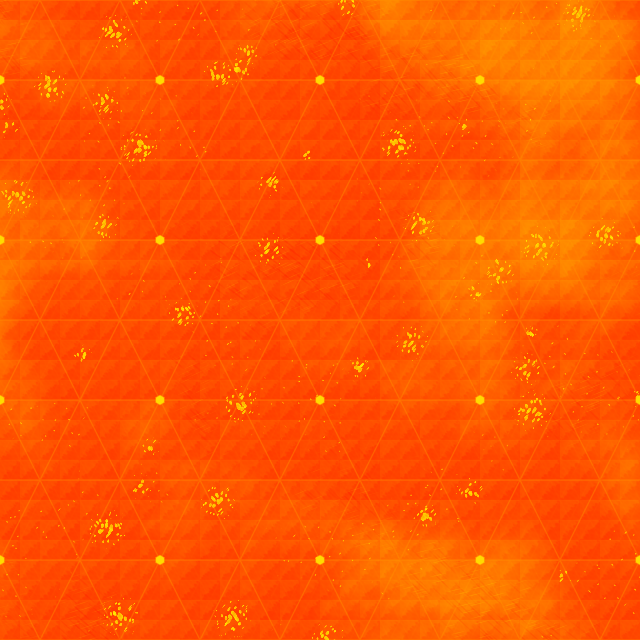
This pattern is drawn by a Shadertoy shader. Its source:

```glsl
// Worn orange sheet: a 32 x 32 grid of split square facets under a thin
// triangle lattice, with 4 x 4 yellow hexagon studs. Layered sines make the
// soft clouds; cellular noise makes the grain, scratches and chipped flecks.

vec2 hash2(vec2 p) {
    vec3 q = fract(p.xyx * vec3(0.1031, 0.1030, 0.0973));
    q += dot(q, q.yzx + 33.33);
    return fract((q.xx + q.yz) * q.zy);
}

mat2 rotation(float angle) {
    float c = cos(angle), s = sin(angle);
    return mat2(c, s, -s, c);
}

// Distance to the nearest scattered point.
float cellular(vec2 p) {
    vec2 cell = floor(p), f = p - cell;
    float nearest = 2.0;
    for (int j = -1; j <= 1; j++)
        for (int i = -1; i <= 1; i++) {
            vec2 o = vec2(i, j);
            nearest = min(nearest, length(o + hash2(cell + o) - f));
        }
    return nearest;
}

float layeredSines(vec2 p) {
    float sum = 0.0, amplitude = 0.5;
    for (int i = 0; i < 6; i++) {
        sum += amplitude * sin(p.x + 1.4 * sin(p.y + 0.7)) * cos(p.y * 0.8);
        p = rotation(0.9) * p * 1.75 + 2.3;
        amplitude *= 0.6;
    }
    return sum;
}

// Fleck density: round clusters of random size, absent from most cells.
float clusterDensity(vec2 p) {
    vec2 cell = floor(p);
    float density = 0.0;
    for (int j = -1; j <= 1; j++)
        for (int i = -1; i <= 1; i++) {
            vec2 id = cell + vec2(i, j);
            vec2 traits = hash2(id + 71.0);
            float radius = mix(0.12, 0.42, traits.y);
            float falloff = 1.0 - length(p - id - hash2(id)) / radius;
            density = max(density, step(traits.x, 0.34) * falloff);
        }
    return density;
}

float stroke(float dist, float halfWidth, float aa) {
    return 1.0 - smoothstep(halfWidth - aa, halfWidth + aa, dist);
}

// Horizontal and two slanted line families, one unit apart.
float latticeDistance(vec2 p) {
    vec2 slanted = abs(fract(p.x + vec2(0.5, -0.5) * p.y) - 0.5) / 1.118;
    float level = abs(fract(p.y + 0.5) - 0.5);
    return min(level, min(slanted.x, slanted.y));
}

float hexagonDistance(vec2 p, float apothem) {
    p = abs(p);
    return max(p.x, 0.5 * p.x + 0.866 * p.y) - apothem;
}

void mainImage(out vec4 fragColor, in vec2 fragCoord) {
    vec2 uv = fragCoord / iResolution.y;
    float pixel = 1.0 / iResolution.y;

    // Soft clouds, strongest near the upper right
    float glow = exp(-14.0 * dot(uv - vec2(0.86, 0.85), uv - vec2(0.86, 0.85)));
    float cloud = layeredSines(uv * 7.0 + vec2(1.0, 4.0)) + 0.55 * glow;
    cloud = smoothstep(-0.15, 1.05, cloud);

    // Square facets: light upper left half, dark lower right half
    vec2 grid = uv * 32.0, id = floor(grid), f = grid - id;
    float grain = cellular(rotation(0.6) * uv * vec2(120.0, 200.0)) - 0.45;
    float split = f.y - f.x + 0.25 * grain;
    float green = 0.245 + 0.055 * smoothstep(-0.12, 0.12, split);
    green += 0.022 * (f.x - 0.3) + 0.02 * (hash2(id).x - 0.5);
    green += 0.018 * (hash2(vec2(id.x, 3.0)).x + hash2(vec2(9.0, id.y)).y - 0.6);
    green += 0.23 * cloud + 0.025 * grain;

    // Fine lattice and its larger copy
    vec2 p = uv * 8.0;
    green += 0.025 * stroke(latticeDistance(p * 4.0), 0.02, 32.0 * pixel);
    float lines = stroke(latticeDistance(p), 0.005, 8.0 * pixel);
    green = mix(green, 0.57, 0.6 * lines);

    // Scratches in patches, bright and dark
    vec2 bent = uv + 0.015 * sin(uv.yx * 9.0);
    float patches = smoothstep(0.15, 0.5, layeredSines(uv * 9.0 + 11.0));
    float bright = cellular(rotation(-0.35) * bent * vec2(1.0, 1.0) * 12.0 * mat2(1, 0, 0, 14));
    float dark = cellular(rotation(0.75) * bent * 12.0 * mat2(1, 0, 0, 12));
    green += patches * (0.07 * stroke(bright, 0.12, 0.1) - 0.05 * stroke(dark, 0.18, 0.14));

    // Chipped yellow flecks, clustered with a few strays
    float density = clusterDensity(uv * 11.0);
    vec2 ragged = uv + 0.003 * sin(uv.yx * 170.0);
    float chips = cellular(rotation(0.4) * ragged * vec2(130.0, 85.0));
    float fleck = stroke(chips, 0.5 * density - 0.04, 0.06) * step(0.0, density);
    float stray = stroke(cellular(ragged * 42.0 + 5.0), 0.05, 0.03);
    stray *= smoothstep(0.1, 0.4, layeredSines(uv * 13.0 + 6.0));
    green = mix(green, 0.78 + 0.25 * grain, max(fleck, 0.8 * stray));

    // Hexagon studs on every second lattice point
    vec2 stud = mod(p + vec2(1.0, 0.0), 2.0) - 1.0;
    float hexagon = hexagonDistance(stud, 0.053);
    green = mix(green, 0.86, stroke(hexagon, 0.0, 8.0 * pixel));

    fragColor = vec4(1.0, clamp(green, 0.2, 0.95), 0.0, 1.0);
}
```
